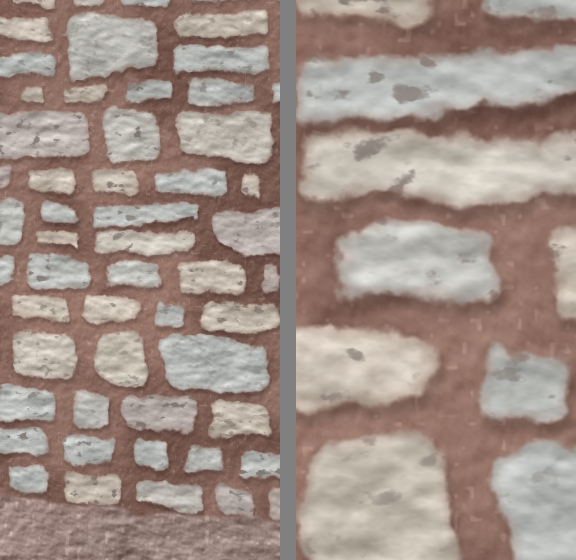
Left: the whole. Right: its middle third, enlarged.
A Shadertoy shader for this texture:

```glsl
// Rubble wall of pale rough stones bedded in red clay mortar above dusty ground.

const int ROWS = 12;
const float ROW_HEIGHT[ROWS] = float[ROWS](
    0.14, 0.24, 0.10, 0.21, 0.12, 0.20, 0.14, 0.12, 0.22, 0.15, 0.14, 0.13);
const float WALL_TOP = 2.1;
const float GROUND_LEVEL = 0.19;

const vec3 CLAY_DARK = vec3(0.45, 0.33, 0.295);
const vec3 CLAY_LIGHT = vec3(0.575, 0.445, 0.40);
const vec3 STONE_COOL = vec3(0.70, 0.71, 0.70);
const vec3 STONE_WARM = vec3(0.755, 0.715, 0.665);
const vec3 STONE_PINK = vec3(0.70, 0.64, 0.62);
const vec3 PIT_COLOR = vec3(0.47, 0.43, 0.41);
const vec3 DUST = vec3(0.60, 0.51, 0.485);

float hash(vec2 p) {
    vec3 q = fract(p.xyx * vec3(0.1031, 0.1030, 0.0973));
    q += dot(q, q.yzx + 33.33);
    return fract((q.x + q.y) * q.z);
}

float noise(vec2 p) {
    vec2 i = floor(p), f = fract(p);
    f = f * f * (3.0 - 2.0 * f);
    return mix(mix(hash(i), hash(i + vec2(1, 0)), f.x),
               mix(hash(i + vec2(0, 1)), hash(i + vec2(1, 1)), f.x), f.y);
}

float fbm(vec2 p) {
    float sum = 0.0, amp = 0.5;
    for (int i = 0; i < 4; i++) {
        sum += amp * noise(p);
        p = mat2(1.6, 1.2, -1.2, 1.6) * p + 17.3;
        amp *= 0.5;
    }
    return sum / 0.9375;
}

// Relief of a noise surface lit from the upper left
float relief(vec2 p, vec2 scale, vec2 toLight) {
    return fbm(p * scale) - fbm((p + toLight) * scale);
}

vec2 roughen(vec2 p) {
    vec2 broad = vec2(noise(p * 9.0), noise(p * 9.0 + 40.0)) - 0.5;
    vec2 fine = vec2(fbm(p * 32.0), fbm(p * 32.0 + 70.0)) - 0.5;
    return p + 0.034 * broad + 0.026 * fine;
}

float jointX(float k, float row) {
    return k + 0.55 * (hash(vec2(k, row + 31.0)) - 0.5);
}

// Returns signed distance to the stone of this cell and its random seed
vec2 stone(vec2 p) {
    float top = WALL_TOP, height = ROW_HEIGHT[0];
    int row = 0;
    for (int i = 0; i < ROWS; i++) {
        row = i;
        height = ROW_HEIGHT[i];
        if (p.y > top - height || i == ROWS - 1) break;
        top -= height;
    }
    float r = float(row);

    // Uneven vertical joints along the course
    float width = mix(0.22, 0.345, smoothstep(0.10, 0.22, height));
    float shift = 5.0 + 4.0 * hash(vec2(r, 7.0));
    float u = p.x / width + shift;
    float k = floor(u);
    if (u < jointX(k, r)) k -= 1.0;
    else if (u >= jointX(k + 1.0, r)) k += 1.0;
    float left = jointX(k, r), right = jointX(k + 1.0, r);
    vec2 center = vec2((0.5 * (left + right) - shift) * width, top - 0.5 * height);
    vec2 size = 0.5 * vec2((right - left) * width, height);
    float seed = hash(vec2(k + 3.0, r * 5.0 + 11.0));

    // Some tall cells hold two thin stones
    if (height > 0.18 && seed > 0.76) {
        float side = p.y > center.y ? 1.0 : -1.0;
        size.y *= 0.5;
        center.y += side * size.y;
        seed = fract(seed * 7.3 + 0.3 * side);
    }

    // Tilted, tapered block with worn corners
    float a = hash(vec2(seed * 91.0, 2.0)), b = hash(vec2(seed * 57.0, 9.0));
    size -= vec2(0.022 + 0.018 * a, 0.013 + 0.012 * b);
    vec2 q = p - center;
    q.y += 0.12 * (a - 0.5) * q.x;
    size.y *= 1.0 + 0.45 * (b - 0.5) * clamp(q.x / size.x, -1.0, 1.0);
    float corner = 0.5 * min(size.x, size.y);
    vec2 d = abs(q) - size + corner;
    return vec2(length(max(d, 0.0)) + min(max(d.x, d.y), 0.0) - corner, seed);
}

vec3 clayColor(vec2 p) {
    float patches = fbm(p * 5.0 + 3.0);
    vec3 c = mix(CLAY_DARK, CLAY_LIGHT, smoothstep(0.22, 0.70, patches));
    c += 0.18 * relief(p, vec2(38.0), vec2(-0.004, 0.009));
    float grit = smoothstep(0.80, 0.95, noise(p * 105.0));
    return c + 0.07 * grit;
}

vec3 stoneColor(vec2 p, float seed, float dist) {
    vec3 c = mix(STONE_COOL, STONE_WARM, smoothstep(0.35, 0.75, seed));
    c = mix(c, STONE_PINK, 0.7 * step(0.88, hash(vec2(seed * 83.0, 4.0))));
    c += 0.16 * (fbm(p * 11.0 + seed * 20.0) - 0.46);
    c += 0.40 * relief(p, vec2(17.0, 34.0), vec2(-0.005, 0.013));
    float pitted = mix(0.25, 0.85, hash(vec2(seed * 37.0, 6.0)));
    float pits = smoothstep(0.63, 0.78, fbm(p * vec2(30.0, 44.0) + seed * 50.0));
    c = mix(c, PIT_COLOR, pitted * pits);
    return mix(c, CLAY_LIGHT, 0.38 * smoothstep(-0.017, 0.002, dist));
}

vec3 groundColor(vec2 p) {
    vec3 c = DUST + 0.22 * (fbm(p * vec2(9.0, 16.0)) - 0.5);
    c += 0.40 * relief(p, vec2(28.0, 38.0), vec2(-0.006, 0.010));
    return c + 0.10 * smoothstep(0.72, 0.92, noise(p * 50.0));
}

void mainImage(out vec4 fragColor, in vec2 fragCoord) {
    vec2 p = 2.0 * fragCoord / iResolution.y;

    // Courses sink to the right near the foot of the wall
    vec2 q = p;
    q.y += mix(0.11, -0.03, p.y * 0.5) * (p.x - 0.4);
    vec2 block = stone(roughen(q));
    vec2 above = stone(roughen(q + vec2(-0.004, 0.013)));

    // Mortar, contact shadow and stones
    float shadow = smoothstep(0.012, -0.008, above.x);
    vec3 color = clayColor(p) * (1.0 - 0.17 * shadow);
    float cover = smoothstep(0.005, -0.005, block.x);
    color = mix(color, stoneColor(p, block.y, block.x), cover);

    // Dust heaped against the lowest course
    float heap = q.y - GROUND_LEVEL - 0.07 * (fbm(p * 8.0) - 0.5);
    color = mix(color, groundColor(p), smoothstep(0.010, -0.012, heap));

    // Soft daylight variation
    color *= 0.97 + 0.07 * noise(p * 2.3 + 5.0);
    fragColor = vec4(clamp(color, 0.0, 1.0), 1.0);
}
```
